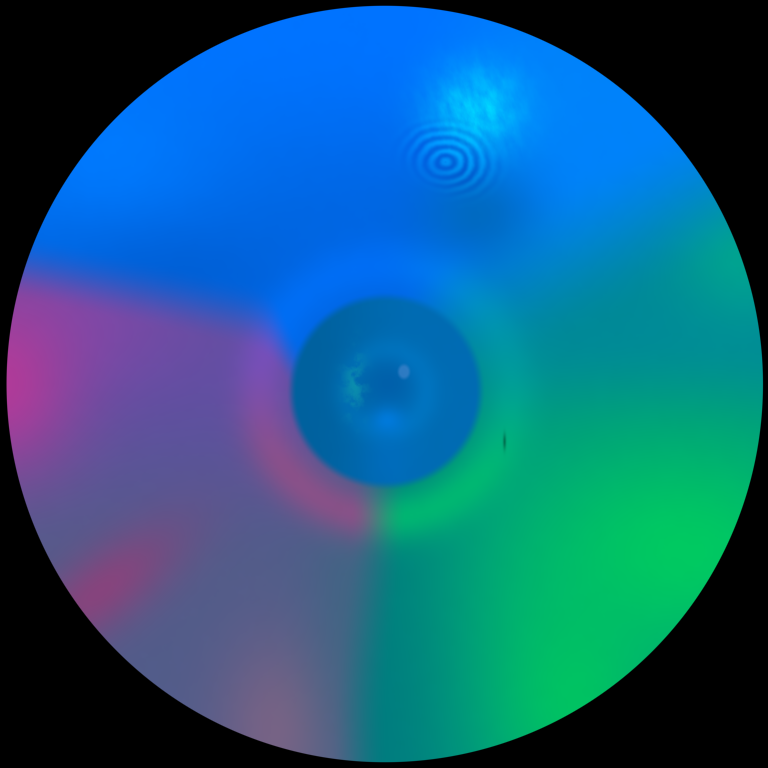
Reproduce this background procedurally as a three.js fragment shader.

```glsl
// Draws a round blue, violet and green light field with a dim central lens and a rippled cyan glint.
#define FIELD_CENTER vec2(0.501, 0.500)
#define FIELD_RADIUS 0.4925
#define LENS_CENTER vec2(0.5026, 0.4905)
#define LENS_RADIUS 0.123
#define HALO_RADIUS 0.164
#define HALO_WIDTH 0.034
#define RIPPLE_CENTER vec2(0.580, 0.789)
#define RIPPLE_SPACING 0.0135
#define GRAIN 0.012

varying vec2 vUv;

float hash(vec2 p) {
  vec3 q = fract(vec3(p.xyx) * 0.1031);
  q += dot(q, q.yzx + 33.33);
  return fract((q.x + q.y) * q.z);
}

float noise(vec2 p) {
  vec2 i = floor(p), f = fract(p);
  f = f * f * (3.0 - 2.0 * f);
  return mix(mix(hash(i), hash(i + vec2(1.0, 0.0)), f.x),
             mix(hash(i + vec2(0.0, 1.0)), hash(i + vec2(1.0)), f.x), f.y);
}

float fbm(vec2 p) {
  float sum = 0.0, amp = 0.5;
  for (int i = 0; i < 4; i++) {
    sum += amp * noise(p);
    p = p * 2.03 + 7.1;
    amp *= 0.5;
  }
  return sum;
}

// Soft elliptical spot, 1 at its center
float spot(vec2 p, vec2 center, vec2 size) {
  vec2 d = (p - center) / size;
  return exp(-dot(d, d));
}

vec3 blueLight(vec2 p) {
  vec3 c = mix(vec3(0.0, 0.40, 0.89), vec3(0.0, 0.45, 1.0), smoothstep(0.70, 0.96, p.y));
  c = mix(c, vec3(0.0, 0.48, 1.0), 0.9 * spot(p, vec2(0.14, 0.80), vec2(0.15, 0.12)));
  c = mix(c, vec3(0.0, 0.51, 0.98), smoothstep(0.52, 0.76, p.x));
  c = mix(c, vec3(0.0, 0.37, 0.83), 0.8 * spot(p, vec2(0.23, 0.64), vec2(0.16, 0.07)));
  return mix(c, vec3(0.0, 0.41, 0.72), 0.8 * spot(p, vec2(0.625, 0.72), vec2(0.075, 0.06)));
}

vec3 violetLight(vec2 p) {
  vec3 c = mix(vec3(0.32, 0.36, 0.54), vec3(0.37, 0.31, 0.63), smoothstep(0.25, 0.52, p.y));
  c = mix(c, vec3(0.50, 0.28, 0.66), 0.8 * spot(p, vec2(0.10, 0.58), vec2(0.16, 0.09)));
  c = mix(c, vec3(0.69, 0.23, 0.60), spot(p, vec2(0.0, 0.50), vec2(0.10, 0.12)));
  vec2 along = mat2(0.8, -0.6, 0.6, 0.8) * (p - vec2(0.13, 0.23));
  c = mix(c, vec3(0.56, 0.25, 0.48), 0.85 * spot(along, vec2(0.0), vec2(0.13, 0.05)));
  c = mix(c, vec3(0.49, 0.39, 0.52), 0.9 * spot(p, vec2(0.365, 0.05), vec2(0.08, 0.12)));
  return mix(c, vec3(0.20, 0.42, 0.50), 0.6 * spot(p, vec2(0.47, 0.18), vec2(0.07, 0.25)));
}

vec3 greenLight(vec2 p) {
  vec3 c = mix(vec3(0.0, 0.48, 0.50), vec3(0.0, 0.58, 0.51), smoothstep(0.47, 0.70, p.x));
  c = mix(c, vec3(0.0, 0.53, 0.60), smoothstep(0.42, 0.56, p.y));
  c = mix(c, vec3(0.0, 0.79, 0.38), spot(p, vec2(0.89, 0.28), vec2(0.23, 0.16)));
  c = mix(c, vec3(0.0, 0.77, 0.38), 0.95 * spot(p, vec2(0.75, 0.09), vec2(0.12, 0.17)));
  return mix(c, vec3(0.0, 0.65, 0.56), 0.9 * spot(p, vec2(0.97, 0.67), vec2(0.09, 0.09)));
}

// Three coloured lights with soft borders and a halo around the lens
vec3 lightField(vec2 p) {
  float halo = (length(p - LENS_CENTER) - HALO_RADIUS) / HALO_WIDTH;
  halo = exp(-halo * halo);
  vec3 blue = mix(blueLight(p), mix(vec3(0.0, 0.44, 0.98), vec3(0.0, 0.55, 0.90),
                  smoothstep(0.48, 0.66, p.x)), 0.75 * halo);
  vec3 violet = mix(violetLight(p), mix(vec3(0.57, 0.31, 0.53), vec3(0.47, 0.31, 0.75),
                    smoothstep(0.38, 0.56, p.y)), 0.85 * halo);
  vec3 green = mix(greenLight(p), mix(vec3(0.0, 0.74, 0.44), vec3(0.0, 0.60, 0.64),
                   smoothstep(0.36, 0.56, p.y)), 0.85 * halo);
  float seam = 0.475 + 0.025 * smoothstep(0.05, 0.34, p.y);
  vec3 lower = mix(violet, green, smoothstep(seam - 0.045, seam + 0.030, p.x));
  float horizon = 0.55 + 0.22 * max(0.5 - p.x, 0.0) + 0.48 * max(p.x - 0.5, 0.0);
  horizon -= 0.07 * spot(p, vec2(0.40, 0.55), vec2(0.035, 0.12));
  float blur = mix(0.045, 0.11, smoothstep(0.45, 0.70, p.x));
  return mix(lower, blue, smoothstep(horizon - blur, horizon + blur, p.y));
}

// Cyan glint with streaks and curved ripples
vec3 addGlint(vec3 c, vec2 p) {
  float streaks = fbm(vec2(p.x * 110.0 + p.y * 30.0, p.y * 65.0));
  float glow = spot(p, vec2(0.622, 0.858), vec2(0.060, 0.055));
  c = mix(c, vec3(0.0, 0.82, 1.0), glow * (0.50 + 0.75 * streaks));
  vec2 q = (p - RIPPLE_CENTER) * vec2(0.9, 1.15);
  float r = length(q) + 0.005 * (fbm(p * 45.0) - 0.5);
  float wave = sin(6.2832 * r / RIPPLE_SPACING);
  float reach = exp(-pow(r / 0.055, 4.0)) * smoothstep(-0.05, 0.05, q.x + q.y + 0.025);
  return c + wave * reach * vec3(0.0, 0.10, 0.06);
}

vec3 lens(vec2 p) {
  vec2 d = p - LENS_CENTER;
  vec3 c = mix(vec3(0.0, 0.38, 0.62), vec3(0.0, 0.42, 0.70), smoothstep(-0.11, 0.04, d.x));
  float ring = (length(d) - 0.052) / 0.018;
  c += vec3(0.0, 0.035, 0.05) * exp(-ring * ring);
  c = mix(c, vec3(0.0, 0.36, 0.66), 0.7 * spot(p, vec2(0.506, 0.500), vec2(0.030)));
  c = mix(c, vec3(0.0, 0.49, 0.89), 0.85 * spot(p, vec2(0.505, 0.452), vec2(0.021, 0.017)));
  c = mix(c, vec3(0.0, 0.43, 0.78), 0.5 * spot(p, vec2(0.505, 0.400), vec2(0.035, 0.045)));
  float flecks = smoothstep(0.35, 0.70, fbm(p * 75.0));
  c = mix(c, vec3(0.04, 0.55, 0.68), flecks * spot(p, vec2(0.462, 0.500), vec2(0.014, 0.040)));
  float bead = 1.0 - smoothstep(0.005, 0.011, length((p - vec2(0.526, 0.516)) * vec2(1.1, 0.9)));
  return mix(c, vec3(0.22, 0.50, 0.78), 0.8 * bead);
}

void main() {
  vec2 p = vUv;
  vec3 color = addGlint(lightField(p), p);
  float lensMask = 1.0 - smoothstep(-0.007, 0.007, length(p - LENS_CENTER) - LENS_RADIUS);
  color = mix(color, lens(p), lensMask);
  color *= 1.0 - 0.35 * spot(p, vec2(0.657, 0.425), vec2(0.002, 0.010));
  color *= 1.0 + GRAIN * (fbm(p * 60.0) - 0.5);
  float field = 1.0 - smoothstep(-0.001, 0.001, length(p - FIELD_CENTER) - FIELD_RADIUS);
  gl_FragColor = vec4(clamp(color, 0.0, 1.0) * field, 1.0);
}
```
